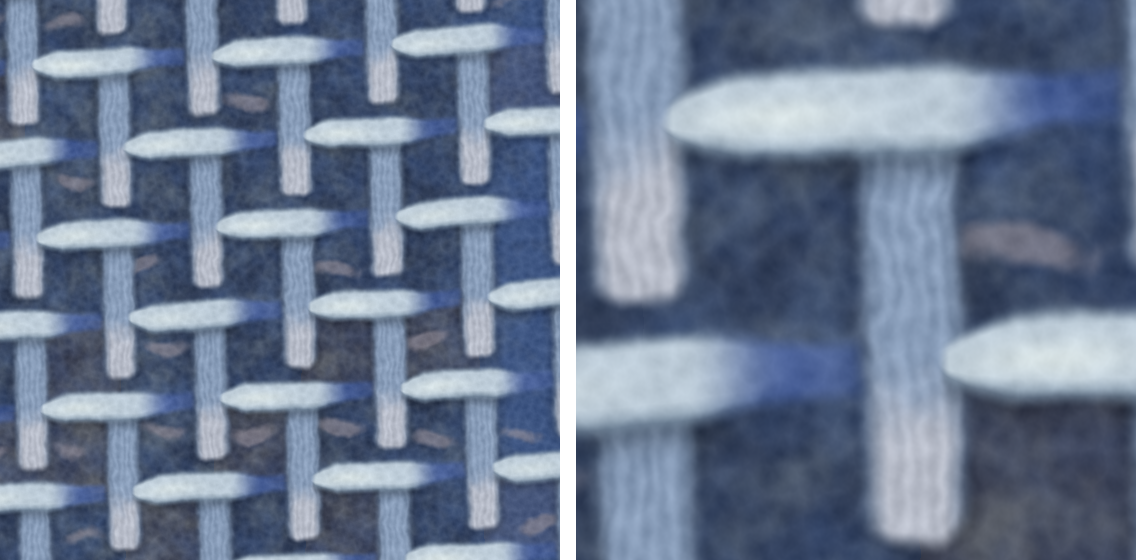
Left: the whole. Right: its middle third, enlarged.
Write a WebGL 2 fragment shader that draws this texture.

```glsl
#version 300 es
precision highp float;
// Close view of a plain woven cloth: pale horizontal floats cross over blue-grey
// upright threads in a slightly skewed lattice. Threads are distance shapes in
// lattice space; layered sines and cellular noise add fibres, blotches and wear.

uniform vec2 u_resolution;
out vec4 fragColor;

// Lattice: one step per thread, rows counted downward
const vec2 ORIGIN = vec2(0.0417, 0.8802);
const vec2 COLUMN_STEP = vec2(0.1602, 0.0098);
const vec2 ROW_STEP = vec2(0.0039, -0.1536);

// Thread sizes in lattice steps
const float WARP_HALF = 0.185;
const float WARP_END = 0.68;
const float FLOAT_HALF = 0.170;
const float TAIL_HALF = 0.095;
const float FLOAT_START = -0.92;
const float SOFTNESS = 0.045;
const float WOBBLE = 0.014;
const float GRAIN_SCALE = 62.0;
const float FRAY_CHANCE = 0.5;

const vec3 GAP_DARK = vec3(0.20, 0.25, 0.35);
const vec3 GAP_SLATE = vec3(0.33, 0.38, 0.45);
const vec3 GAP_BLUE = vec3(0.25, 0.35, 0.54);
const vec3 TAIL_BLUE = vec3(0.29, 0.38, 0.60);
const vec3 WARP_EDGE = vec3(0.41, 0.48, 0.58);
const vec3 WARP_BLUE = vec3(0.54, 0.62, 0.73);
const vec3 WARP_PALE = vec3(0.72, 0.74, 0.79);
const vec3 FLOAT_EDGE = vec3(0.47, 0.55, 0.63);
const vec3 FLOAT_PALE = vec3(0.74, 0.80, 0.85);
const vec3 GLINT = vec3(0.87, 0.91, 0.91);
const vec3 FRAY = vec3(0.57, 0.55, 0.59);

float hash(vec2 p) {
  vec3 q = fract(vec3(p.xyx) * 0.1031);
  q += dot(q, q.yzx + 33.33);
  return fract((q.x + q.y) * q.z);
}

// Distance to the nearest scattered point
float cellular(vec2 p) {
  vec2 cell = floor(p);
  float nearest = 2.0;
  for (int y = -1; y <= 1; y++)
    for (int x = -1; x <= 1; x++) {
      vec2 c = cell + vec2(x, y);
      vec2 point = c + vec2(hash(c), hash(c + 57.0));
      nearest = min(nearest, length(point - p));
    }
  return nearest;
}

// Layered sines, about -1 to 1
float waves(vec2 p) {
  float sum = 0.0, gain = 0.5;
  for (int i = 0; i < 4; i++) {
    sum += gain * sin(p.x + 1.7 * sin(p.y)) * cos(p.y + 1.3 * sin(p.x * 0.8));
    p = mat2(1.5, 1.1, -1.1, 1.5) * p + 2.3;
    gain *= 0.6;
  }
  return sum;
}

float inside(float d, float soft) { return 1.0 - smoothstep(-soft, soft, d); }

void main() {
  vec2 p = gl_FragCoord.xy / u_resolution;
  vec2 uv = inverse(mat2(COLUMN_STEP, ROW_STEP)) * (p - ORIGIN);
  uv += WOBBLE * vec2(waves(p * 41.0), waves(p * 37.0 + 8.0));
  float soft = max(SOFTNESS, 7.0 / u_resolution.y);
  float grain = cellular(p * GRAIN_SCALE) - 0.5;
  float blotch = waves(p * 33.0 + 4.0);

  // Shadowed gaps, bluer toward the right side
  vec2 gap = floor(uv);
  float tone = hash(gap + 19.0);
  vec3 color = mix(GAP_DARK, GAP_SLATE, clamp(0.35 + 0.9 * blotch + 0.4 * (tone - 0.5), 0.0, 1.0));
  float blueness = 0.25 + 0.45 * waves(p * 23.0 + 15.0) + 0.55 * smoothstep(0.82, 0.92, p.x);
  color = mix(color, GAP_BLUE, clamp(blueness, 0.0, 0.85));
  color += vec3(0.03, 0.0, -0.03) * step(0.7, tone);

  // Frayed fibres in some gaps
  vec2 frayCenter = vec2(0.24 + 0.34 * hash(gap + 3.0), 0.32 + 0.4 * hash(gap + 7.0));
  vec2 fray = (fract(uv) - frayCenter) / vec2(0.27, 0.10);
  fray.y += 0.5 * sin(fray.x * 2.0 + tone * 6.0);
  float frayMask = inside(length(fray) - 0.8 + 0.5 * blotch, 0.4) * step(hash(gap + 31.0), FRAY_CHANCE);
  color = mix(color, FRAY, 0.65 * frayMask);

  // Upright threads: dim above, swelling to a pale rounded lower end
  float col = round(uv.x);
  float across = uv.x - col;
  float along = mod(uv.y - col + 1.0, 2.0) - 1.0;
  vec2 corner = max(abs(vec2(across, along + 0.4)) - vec2(WARP_HALF - 0.12, WARP_END + 0.28), 0.0);
  float warpDist = length(corner) - 0.12 + 0.018 * blotch;
  color *= 1.0 - 0.16 * inside(warpDist - 0.05, 0.08);
  float warpDome = 1.0 - pow(abs(across) / WARP_HALF, 2.0);
  float swell = smoothstep(-0.05, 0.28, along + 0.12 * blotch);
  vec3 warp = mix(WARP_EDGE, mix(WARP_BLUE, WARP_PALE, swell), clamp(warpDome * 1.3 + 0.1, 0.0, 1.0));
  warp += 0.025 * sin(uv.x * 90.0 + 4.0 * blotch) - 0.07 * smoothstep(-0.6, -0.88, along);
  color = mix(color, warp, inside(warpDist, soft));

  // Horizontal threads: bright float tapering into a blue sunken tail
  float row = round(uv.y);
  float shifted = uv.x - row + 0.15;
  float s = mod(shifted, 2.0) - 1.15;
  float wear = hash(vec2(floor(shifted / 2.0), row) + 71.0);
  float offset = uv.y - row + 0.012 * sin(s * 4.0 + wear * 6.0);
  float nose = sqrt(clamp((s - FLOAT_START) / 0.30, 0.0, 1.0));
  float sunk = smoothstep(0.12, 0.60, s + 0.08 * (wear - 0.5));
  float halfWidth = mix(FLOAT_HALF * nose, TAIL_HALF, sunk);
  float present = smoothstep(FLOAT_START, FLOAT_START + 0.06, s) * (1.0 - smoothstep(0.76, 0.84, s));
  color *= 1.0 - 0.22 * present * (1.0 - sunk) * inside(abs(offset - 0.07) - halfWidth, 0.08);
  float dome = 1.0 - pow(abs(offset + 0.015) / max(halfWidth, 0.03), 2.0);
  vec3 pale = mix(FLOAT_EDGE, FLOAT_PALE, clamp(dome * 1.35 + 0.12, 0.0, 1.0));
  float glint = exp(-dot(vec2(s + 0.48, offset - 0.01) * vec2(3.2, 13.0), vec2(s + 0.48, offset - 0.01) * vec2(3.2, 13.0)));
  pale = mix(pale, GLINT, glint * (0.55 + 0.4 * wear));
  vec3 thread = mix(pale, TAIL_BLUE + 0.05 * blotch, smoothstep(0.15, 0.55, s));
  float cover = inside(abs(offset) - halfWidth, soft) * present * (1.0 - 0.35 * smoothstep(0.5, 0.85, s));
  color = mix(color, thread, cover);

  // Fine unevenness over everything
  color += 0.07 * grain + 0.025 * waves(p * 150.0);
  fragColor = vec4(clamp(color, 0.0, 1.0), 1.0);
}
```
